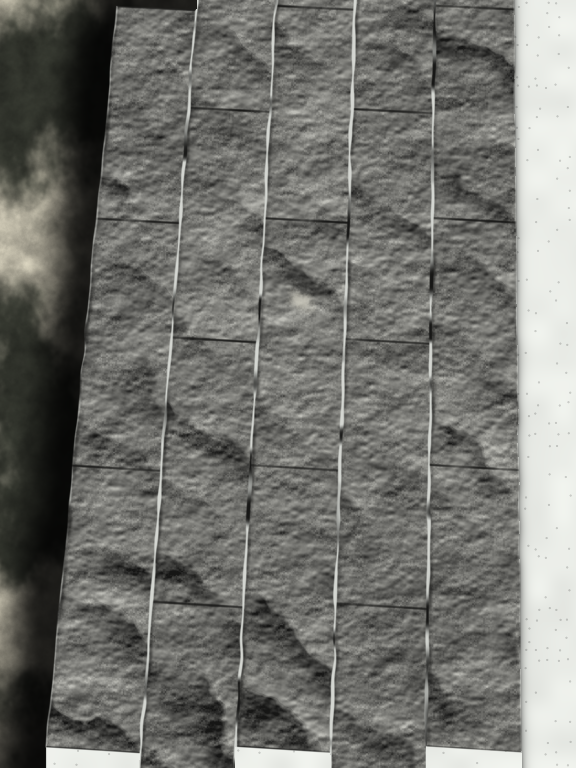
A Shadertoy shader for this texture:

```glsl
// Five leaning columns of split-face grey stone cladding between stained concrete and white foam.

const float COLUMNS = 5.0;
const vec2 LEFT_EDGE = vec2(0.076, 0.203);     // x of first seam at bottom, top
const vec2 COLUMN_WIDTH = vec2(0.166, 0.1378);  // column width at bottom, top
const vec3 ROW_CURVE = vec3(0.013, 0.255, 0.0225); // depth = a + b*row + c*row^2
const float ROWS = 3.0;
const float LEDGES_PER_ROW = 3.0;
const float SEAM_WIDTH = 0.0017;
const float JOINT_WIDTH = 0.0014;
const float RELIEF = 1.1;
const vec2 LIGHT_STEP = vec2(-0.0015, 0.0035);
const vec3 STONE = vec3(0.425, 0.425, 0.41);
const vec3 CREVICE = vec3(0.09, 0.09, 0.085);
const vec3 SEAM = vec3(0.83, 0.84, 0.82);
const vec3 FOAM = vec3(0.92, 0.93, 0.91);
const vec3 CONCRETE = vec3(0.73, 0.71, 0.64);
const vec3 STAIN = vec3(0.19, 0.20, 0.17);
const vec2 SCUFF = vec2(0.394, 0.607);

float hash(vec2 p) {
    vec3 q = fract(vec3(p.xyx) * 0.1031);
    q += dot(q, q.yzx + 33.33);
    return fract((q.x + q.y) * q.z);
}

float noise(vec2 p) {
    vec2 i = floor(p), f = fract(p);
    f = f * f * (3.0 - 2.0 * f);
    return mix(mix(hash(i), hash(i + vec2(1, 0)), f.x),
               mix(hash(i + vec2(0, 1)), hash(i + vec2(1, 1)), f.x), f.y);
}

float fbm(vec2 p) {
    float sum = 0.0, amp = 0.5;
    for (int i = 0; i < 5; i++) {
        sum += amp * noise(p);
        p = mat2(1.6, 1.2, -1.2, 1.6) * p + 17.3;
        amp *= 0.55;
    }
    return sum;
}

// Rough surface height, slightly stretched across the columns
float stoneHeight(vec2 p) {
    float chips = abs(noise(p * vec2(26.0, 38.0) + 4.0) - 0.5);
    return fbm(p * vec2(15.0, 21.0)) + 0.22 * chips + 0.13 * noise(p * vec2(120.0, 190.0));
}

vec3 stoneColor(vec2 p, float x, float row, float column) {
    float relief = stoneHeight(p) - stoneHeight(p + LIGHT_STEP);

    // Slanted ledges: bright crest, then a shadow fading downward
    float slant = 0.35 * x + 0.35 * x * x;
    float ledge = row * LEDGES_PER_ROW - slant + hash(vec2(column, 7.0))
                + 0.9 * (fbm(p * 11.0 + column * 9.0) - 0.5);
    float id = floor(ledge), f = ledge - id;
    float strength = mix(0.25, 1.0, hash(vec2(id + 20.0, column + 3.0)));
    strength *= smoothstep(0.2, 0.65, noise(p * 13.0 + 31.0));
    float shadow = smoothstep(0.0, 0.07, f) * (1.0 - smoothstep(0.1, 0.55, f));
    float crest = smoothstep(0.6, 0.97, f) * (1.0 - smoothstep(0.97, 1.0, f));

    float tone = 1.0 + RELIEF * relief * 3.2 - 0.6 * shadow * strength
               + 0.24 * crest * strength + 0.35 * (fbm(p * 7.0 + 50.0) - 0.48);
    tone += 0.26 * (hash(floor(p * 420.0)) - 0.5) * noise(p * 60.0);
    tone += 0.15 * exp(-18.0 * dot(p - vec2(0.39, 0.58), p - vec2(0.39, 0.58)));
    vec3 color = STONE * clamp(tone, 0.2, 1.75);

    float scuff = length((p - SCUFF) * vec2(1.0, 1.3)) + 0.035 * (fbm(p * 45.0) - 0.5);
    return mix(color, vec3(0.82, 0.81, 0.76), 0.75 * (1.0 - smoothstep(0.004, 0.025, scuff)));
}

vec3 concreteColor(vec2 p, float depth, float x) {
    float bands = exp(-60.0 * pow(depth - 0.12, 2.0)) + exp(-45.0 * pow(depth - 0.62, 2.0));
    float stain = fbm(p * vec2(13.0, 10.0) + 3.0) + 0.28 * bands - 0.08;
    vec3 color = mix(CONCRETE, STAIN, smoothstep(0.38, 0.78, stain));
    color *= 0.72 + 0.5 * fbm(p * 55.0);
    float contact = smoothstep(-0.75, -0.1, x + 0.3 * (fbm(p * 9.0) - 0.5));
    return color * (1.0 - 0.85 * contact) * (1.0 - 0.6 * smoothstep(0.9, 0.98, depth));
}

vec3 foamColor(vec2 p) {
    vec2 grid = p * 75.0, cell = floor(grid);
    vec2 center = 0.25 + 0.5 * vec2(hash(cell), hash(cell + 40.0));
    float pit = 1.0 - smoothstep(0.06, 0.16, length(fract(grid) - center));
    return FOAM * (0.97 + 0.06 * noise(p * 30.0) - 0.16 * pit * step(0.72, hash(cell + 9.0)));
}

void mainImage(out vec4 fragColor, in vec2 fragCoord) {
    vec2 uv = fragCoord / iResolution.xy;
    vec2 p = uv * vec2(0.75, 1.0);
    float aa = 1.0 / iResolution.y, depth = 1.0 - uv.y;

    // Perspective column and row coordinates
    float width = mix(COLUMN_WIDTH.x, COLUMN_WIDTH.y, uv.y);
    float across = (uv.x - mix(LEFT_EDGE.x, LEFT_EDGE.y, uv.y)) / width;
    across += 0.025 * (noise(p * vec2(8.0, 35.0)) - 0.5);
    float column = clamp(floor(across), 0.0, COLUMNS - 1.0), x = across - column;
    float odd = mod(column, 2.0);
    float row = (sqrt(ROW_CURVE.y * ROW_CURVE.y + 4.0 * ROW_CURVE.z * (depth - ROW_CURVE.x))
              - ROW_CURVE.y) / (2.0 * ROW_CURVE.z);
    row += 0.025 * (hash(vec2(column, 2.0)) - 0.5) - 0.02 * (x - 0.5);

    // Ground: concrete at left, foam at right and along the foot
    float foam = max(smoothstep(-aa, aa, across - 4.5),
                     smoothstep(-aa, aa, depth - 0.969) * smoothstep(-aa, aa, uv.x - 0.08));
    vec3 color = mix(concreteColor(p, depth, across), foamColor(p), foam);
    color *= 1.0 - 0.4 * exp(-25.0 * max(across - COLUMNS, 0.0)) * step(COLUMNS, across);

    // Stone with staggered joints
    float rowSize = ROW_CURVE.y + 2.0 * ROW_CURVE.z * row;
    float firstRow = mix(-0.03 * column, -0.5, odd), lastRow = ROWS + 0.5 * odd;
    float sides = min(across, COLUMNS - across) * width * 0.75;
    float ends = min(row - firstRow, lastRow - row) * rowSize;
    float inside = smoothstep(-aa, aa, min(sides, ends));
    vec3 stone = stoneColor(p, x, row, column);
    float joint = abs(fract(row + 0.5 * odd + 0.5) - 0.5) * rowSize;
    float jointMask = 1.0 - smoothstep(JOINT_WIDTH - aa, JOINT_WIDTH + aa, joint);
    stone = mix(stone, CREVICE, jointMask * (0.4 + 0.6 * noise(p * 35.0)));

    // Bright broken seams with a dark lip beside them
    float side = (across - floor(across + 0.5)) * width * 0.75;
    float lip = exp(-pow((side - 0.003) / 0.0028, 2.0));
    stone = mix(stone, CREVICE, 0.6 * lip * noise(p * vec2(10.0, 28.0) + 8.0));
    float seamWidth = SEAM_WIDTH * (0.5 + noise(p * vec2(9.0, 40.0) + 12.0));
    float seam = 1.0 - smoothstep(seamWidth - aa, seamWidth + aa, abs(side));
    float intact = smoothstep(0.14, 0.4, noise(p * vec2(12.0, 30.0) + 70.0));
    float outer = across < 0.5 ? 0.45 : (across > 4.5 ? 0.2 : 1.0);
    stone = mix(stone, mix(CREVICE, SEAM, intact), seam * outer);

    fragColor = vec4(mix(color, stone, inside), 1.0);
}
```
